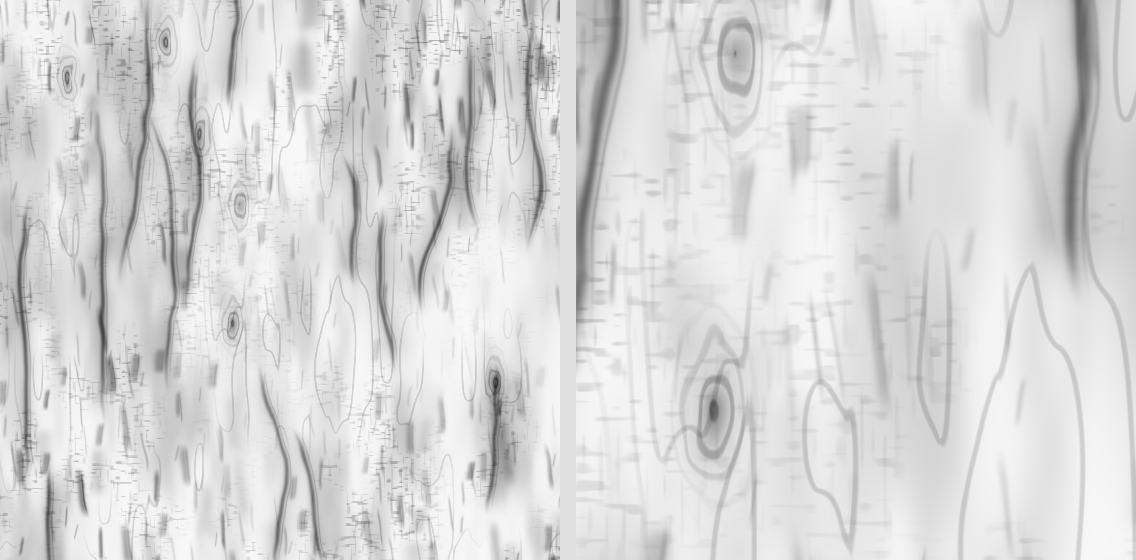
Left, the full canvas; right, a detail of the centre.
Reproduce this texture procedurally as a WebGL 1 fragment shader.

```glsl
precision highp float;
// Pale weathered bark: long dark fissures, short vertical flecks, knots and fine grain.
uniform vec2 u_resolution;

#define PAPER 0.975
#define WASH 0.30
#define FISSURE_COUNT 15
#define FISSURE_CORE 0.72
#define FISSURE_HALO 0.34
#define FLECK_DENSITY 0.50
#define FLECK_INK 0.55
#define BLUR_INK 0.26
#define KNOT_COUNT 6
#define GRAIN_INK 0.15
#define TICK_INK 0.30

float sq(float x) { return x * x; }

float hash(vec2 p) {
  vec3 q = fract(p.xyx * 0.1031);
  q += dot(q, q.yzx + 33.33);
  return fract((q.x + q.y) * q.z);
}

vec2 hash2(vec2 p) { return vec2(hash(p), hash(p + 57.3)); }

float noise(vec2 p) {
  vec2 i = floor(p), f = fract(p);
  f = f * f * (3.0 - 2.0 * f);
  return mix(mix(hash(i), hash(i + vec2(1, 0)), f.x),
             mix(hash(i + vec2(0, 1)), hash(i + vec2(1, 1)), f.x), f.y);
}

float fbm(vec2 p) {
  return 0.55 * noise(p) + 0.3 * noise(p * 2.1 + 7.7) + 0.15 * noise(p * 4.3 + 3.1);
}

// Long wandering cracks: a sharp core inside a lopsided soft shadow.
float fissures(vec2 p) {
  float ink = 0.0;
  for (int i = 0; i < FISSURE_COUNT; i++) {
    float k = float(i);
    vec2 r = hash2(vec2(k, 11.0)), s = hash2(vec2(k, 29.0));
    vec2 c = vec2((k + 0.15 + 0.7 * r.x) / float(FISSURE_COUNT), r.y);
    float halfLength = mix(0.12, 0.32, s.x);
    float y = p.y - c.y;
    float path = c.x + 0.06 * (s.y - 0.5) * y / halfLength
               + 0.05 * (noise(vec2(p.y * 6.0, k * 7.0)) - 0.5);
    float d = p.x - path;
    float fade = 1.0 - smoothstep(0.55, 1.0, abs(y) / halfLength);
    float strength = mix(0.45, 1.0, noise(vec2(p.y * 9.0, k * 5.0 + 2.5)));
    float halo = d < 0.0 ? mix(0.006, 0.03, r.y) : mix(0.025, 0.006, s.x);
    float core = exp(-sq(d / 0.0038)) + 0.35 * exp(-sq((d - 0.0075) / 0.0014));
    ink += fade * strength * (FISSURE_CORE * core + FISSURE_HALO * exp(-abs(d) / halo));
  }
  return ink;
}

// Scattered upright marks, one per cell; rim adds a thin dark edge line.
float flecks(vec2 p, vec2 cell, vec2 size, float rim, float seed) {
  vec2 g = p / cell, id = floor(g);
  float ink = 0.0;
  for (int j = -1; j <= 1; j++) {
    for (int i = -1; i <= 1; i++) {
      vec2 c = id + vec2(i, j);
      vec2 r = hash2(c + seed), s = hash2(c + seed + 31.7);
      vec2 d = (g - c - r) * cell;
      d.x += d.y * (s.x - 0.5) * 0.35;
      vec2 extent = size * mix(vec2(0.5), vec2(1.4), s.yx);
      float ends = 1.0 - smoothstep(0.45, 1.0, abs(d.y) / extent.y);
      float body = exp(-sq(d.x / extent.x));
      float edge = rim * exp(-sq((d.x - 0.7 * extent.x) / 0.0017));
      float present = step(hash(c + seed + 83.1), FLECK_DENSITY);
      ink = max(ink, present * ends * mix(0.4, 1.0, r.x) * (body + edge));
    }
  }
  return ink;
}

// Tall oval knots with concentric rings.
float knots(vec2 p) {
  float ink = 0.0;
  for (int i = 0; i < KNOT_COUNT; i++) {
    vec2 c = 0.06 + 0.88 * hash2(vec2(float(i), 71.0));
    vec2 d = (p - c) / vec2(0.021, 0.05);
    float r = length(d) + 0.3 * (noise(d * 2.0 + float(i) * 9.0) - 0.5);
    float rings = smoothstep(0.1, 1.0, sin(r * 17.0));
    ink += exp(-r * r * 1.6) * (0.32 * rings + 0.12) + 0.4 * exp(-r * r * 14.0);
  }
  return ink;
}

// Thin contour lines of a vertically stretched height field.
float grainHeight(vec2 p) { return 5.0 * fbm(p * vec2(13.0, 2.6) + 4.0); }

float grainLines(vec2 p) {
  float e = 0.001, h = grainHeight(p);
  vec2 slope = vec2(grainHeight(p + vec2(e, 0)) - h, grainHeight(p + vec2(0, e)) - h) / e;
  float d = abs(fract(h) - 0.5) / max(length(slope), 6.0);
  return 1.0 - smoothstep(0.0006, 0.0024, d);
}

void main() {
  vec2 p = gl_FragCoord.xy / u_resolution.y;
  vec2 rough = p + vec2(0.005 * (noise(p * vec2(45.0, 28.0)) - 0.5), 0.0);

  // Calm areas stay pale, busy ones collect marks.
  float calm = exp(-sq((p.x - 0.47) / 0.17) - sq((p.y - 0.3) / 0.32));
  float busy = smoothstep(0.25, 0.65, fbm(p * vec2(5.0, 3.0) + 19.0)) * (1.0 - 0.85 * calm);

  float wash = smoothstep(0.4, 0.92, fbm(p * vec2(15.0, 4.0) + 40.0));
  float ink = WASH * wash * (0.3 + 0.7 * busy) + 0.025 * noise(p * vec2(40.0, 8.0));
  ink += fissures(rough) + knots(rough);

  float marks = 0.2 + 0.8 * busy;
  ink += BLUR_INK * marks * flecks(rough, vec2(0.07, 0.13), vec2(0.014, 0.055), 0.0, 5.0);
  ink += FLECK_INK * marks * flecks(rough, vec2(0.05, 0.1), vec2(0.0055, 0.036), 0.5, 140.0);
  ink += 0.5 * FLECK_INK * marks * flecks(rough, vec2(0.03, 0.075), vec2(0.002, 0.03), 0.4, 260.0);

  // Fine grain and broken cross-hatched ticks.
  ink += GRAIN_INK * grainLines(p) * smoothstep(0.3, 0.7, noise(p * vec2(9.0, 7.0) + 60.0));
  float ticks = smoothstep(0.62, 0.95, noise(p * vec2(95.0, 290.0)))
              + 0.6 * smoothstep(0.65, 0.95, noise(p * vec2(290.0, 45.0) + 9.0));
  ink += TICK_INK * ticks * busy * smoothstep(0.4, 0.75, noise(p * vec2(22.0, 13.0) + 90.0));

  gl_FragColor = vec4(vec3(PAPER * exp(-ink)), 1.0);
}
```
